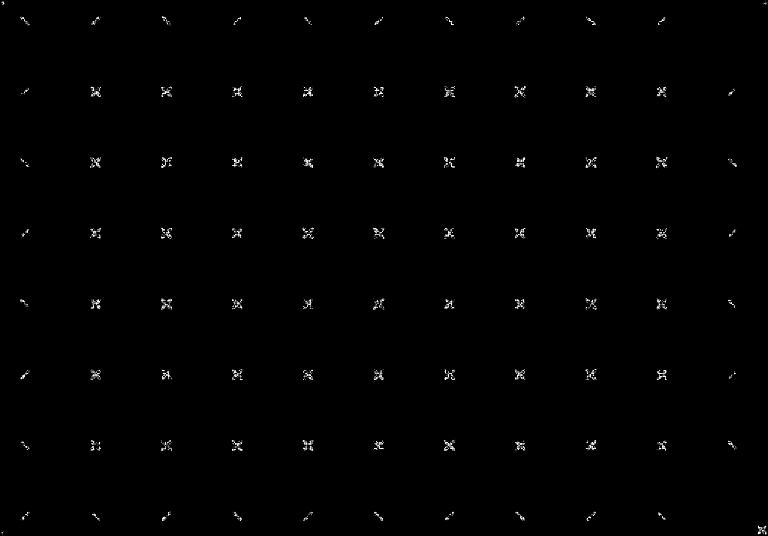
A WebGL 1 fragment shader for this pattern:

```glsl
precision highp float;
// Sparse lattice of tiny speckled motifs on black: four-petalled diagonal stars
// inside, single alternating diagonal leaves along the border, specks in corners.
// Petals are tapered distance shapes, broken up by hashed grains of grey.
uniform vec2 u_resolution;

float hash(vec2 p) {
  return fract(sin(dot(p, vec2(127.1, 311.7))) * 43758.5453);
}

// Coverage of a petal running both ways from the centre, tapered at its tips.
float petal(float along, float across, float reach, float halfWidth, float blur) {
  float t = clamp(along / reach, 0.0, 1.0);
  float edge = halfWidth * (0.3 + 0.7 * sin(3.14159 * t));
  float side = 1.0 - smoothstep(edge - 0.5 * blur, edge + 0.5 * blur, across);
  return side * (1.0 - smoothstep(reach - 0.5 * blur, reach + 0.5 * blur, along));
}

// Round grains of uneven brightness, some of them missing.
float grain(vec2 p, float blur) {
  vec2 g = p * 358.0;
  float level = smoothstep(0.12, 0.85, hash(floor(g)));
  float r = length(fract(g) - 0.5);
  float soft = max(0.15, blur * 179.0);
  return level * (1.0 - smoothstep(0.6 - soft, 0.6 + soft, r));
}

void main() {
  // Height is 1, y runs downwards from the top edge.
  float blur = 1.0 / u_resolution.y;
  vec2 size = vec2(u_resolution.x / u_resolution.y, 1.0);
  vec2 p = gl_FragCoord.xy / u_resolution.y;
  p.y = 1.0 - p.y;

  // Lattice of 11 columns by 8 rows.
  vec2 lattice = (p - vec2(0.0466, 0.0392)) / 0.132;
  vec2 id = floor(lattice + 0.5);
  vec2 q = (lattice - id) * 0.132;
  vec2 diagonal = abs(vec2(q.x + q.y, q.x - q.y)) * 0.7071;

  // Each repeat varies a little in reach and width.
  float vary = hash(id + 7.3);
  bool inside = id.x > 0.5 && id.x < 9.5 && id.y > 0.5 && id.y < 6.5;
  bool onLattice = id.x > -0.5 && id.x < 10.5 && id.y > -0.5 && id.y < 7.5;
  bool emptyEnd = id.x > 9.5 && (id.y < 0.5 || id.y > 6.5);

  float shape = 0.0;
  if (inside) {
    float along = max(diagonal.x, diagonal.y);
    float across = min(diagonal.x, diagonal.y);
    shape = petal(along, across, 0.0125 + 0.002 * vary, 0.0036, blur);
  } else if (onLattice && !emptyEnd) {
    // Leaves swap diagonal from one repeat to the next.
    vec2 leaf = mod(id.x + id.y, 2.0) < 0.5 ? diagonal : diagonal.yx;
    shape = petal(leaf.x, leaf.y, 0.0095 + 0.0025 * vary, 0.0026 + 0.0008 * vary, blur);
  }

  // Corner specks, with a larger fragment at the lower right.
  vec2 corner = min(p, size - p);
  float speck = length(corner - 0.0056);
  shape = max(shape, 1.0 - smoothstep(0.0035 - blur, 0.0035 + blur, speck));
  vec2 c = abs(p - size + vec2(0.0112));
  vec2 cd = vec2(c.x + c.y, abs(c.x - c.y)) * 0.7071;
  shape = max(shape, petal(cd.x, cd.y, 0.011, 0.003, blur));

  gl_FragColor = vec4(vec3(shape * grain(p, blur)), 1.0);
}
```
